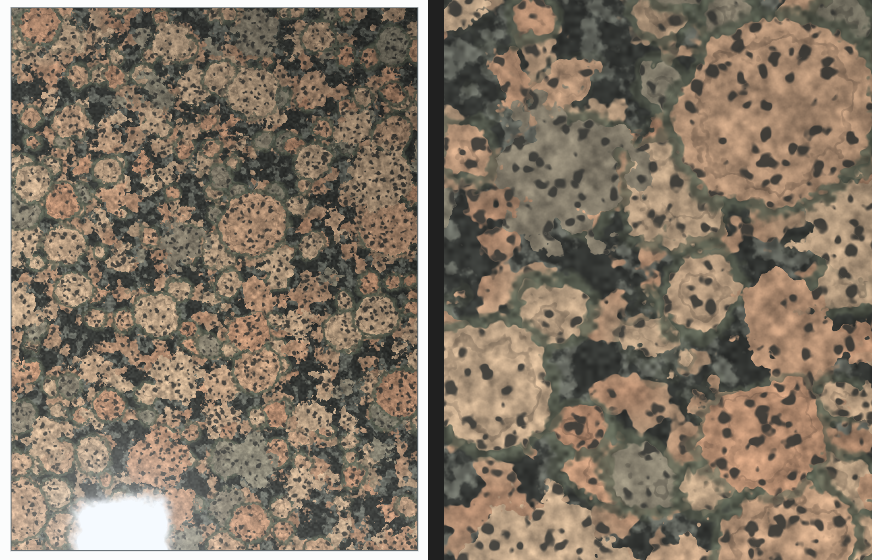
Left: the whole. Right: its middle third, enlarged.
Reproduce this texture procedurally as a Shadertoy shader.

```glsl
const vec3 MATRIX = vec3(0.150, 0.158, 0.145);
const vec3 FLECK = vec3(0.40, 0.41, 0.37);
const vec3 TAN = vec3(0.71, 0.60, 0.48);
const vec3 PINK = vec3(0.69, 0.51, 0.39);
const vec3 SAGE = vec3(0.44, 0.44, 0.38);
const vec3 RIM = vec3(0.30, 0.32, 0.26);
const vec3 SPECK = vec3(0.17, 0.17, 0.155);
const vec3 PAPER = vec3(0.985, 0.99, 0.99);
const vec3 OUTLINE = vec3(0.36, 0.40, 0.42);
const vec3 LIGHT = vec3(0.96, 0.98, 1.0);
const vec2 SLAB_MIN = vec2(0.025, 0.016);
const vec2 SLAB_MAX = vec2(0.977, 0.987);
const vec2 GLARE_POS = vec2(0.219, 0.045);
const vec2 GLARE_SIZE = vec2(0.055, 0.035);
const float LARGE_CELL = 0.125;
const float MEDIUM_CELL = 0.074;
const float SMALL_CELL = 0.040;
const float SPECK_CELL = 0.0088;

float hash(vec2 p) {
    return fract(sin(dot(p, vec2(127.1, 311.7))) * 43758.5453);
}

vec2 hash2(vec2 p) {
    return vec2(hash(p), hash(p + 57.3));
}

float noise(vec2 p) {
    vec2 i = floor(p), f = fract(p);
    f = f * f * (3.0 - 2.0 * f);
    return mix(mix(hash(i), hash(i + vec2(1, 0)), f.x),
               mix(hash(i + vec2(0, 1)), hash(i + vec2(1, 1)), f.x), f.y);
}

float fbm(vec2 p) {
    float sum = 0.0, amp = 0.5;
    for (int i = 0; i < 4; i++) {
        sum += amp * noise(p);
        p = mat2(1.6, 1.2, -1.2, 1.6) * p + 7.7;
        amp *= 0.5;
    }
    return sum / 0.9375;
}

// One layer of feldspar orbs: round ones wear a green rim, ragged ones none.
void addOrbs(inout vec3 col, inout float feldspar, vec2 p, float cell,
             float chance, float seed, float edge, float grain, float soft) {
    vec2 home = floor(p / cell);
    for (int y = -1; y <= 1; y++)
    for (int x = -1; x <= 1; x++) {
        vec2 id = home + vec2(x, y);
        vec2 key = id + seed;
        if (hash(key) > chance) continue;
        vec2 shape = hash2(key + 11.0), kind = hash2(key + 23.0);
        vec2 q = p - (id + 0.5 + 0.6 * (hash2(key + 5.0) - 0.5)) * cell;
        float angle = 6.2832 * shape.y;
        q *= mat2(cos(angle), -sin(angle), sin(angle), cos(angle));
        q.x *= 0.88 + 0.28 * kind.x;
        float radius = cell * mix(0.25, 0.47, shape.x);
        float ragged = smoothstep(0.35, 0.75, kind.y);
        float d = length(q) - radius + edge * mix(0.012, 0.055, ragged) + grain * 0.005;

        // Body colour with faint concentric growth rings
        vec3 body = mix(TAN, PINK, smoothstep(0.3, 1.0, hash(key + 31.0)));
        body = mix(body, SAGE, 0.8 * step(0.83, hash(key + 41.0)));
        float ring = smoothstep(0.5, 1.0, sin(d * 420.0 + 6.0 * edge));
        body *= 1.0 - 0.20 * ring * (1.0 - ragged) * smoothstep(-0.030, -0.006, d);

        float rim = smoothstep(0.009, 0.004, d) * (1.0 - ragged);
        float inside = smoothstep(soft, -soft, d);
        col = mix(col, RIM * (1.0 + 0.7 * grain), 0.85 * rim);
        col = mix(col, body, inside);
        feldspar = mix(feldspar * (1.0 - rim), 1.0, inside);
    }
}

// Scattered angular dark grains, crowded in some places
float specks(vec2 p, float cell, float grain, float soft) {
    vec2 home = floor(p / cell);
    float cover = 0.0;
    for (int y = -1; y <= 1; y++)
    for (int x = -1; x <= 1; x++) {
        vec2 id = home + vec2(x, y);
        if (hash(id + 3.0) > 0.25 + 0.45 * noise(id * 0.25)) continue;
        vec2 q = p - (id + hash2(id + 71.0)) * cell;
        float lean = 6.2832 * hash(id + 19.0);
        q *= mat2(cos(lean), -sin(lean), sin(lean), cos(lean));
        q.x *= 0.75;
        float size = cell * mix(0.12, 0.43, pow(hash(id + 37.0), 1.6));
        float d = length(q) - size + grain * 0.0035;
        cover = max(cover, smoothstep(soft, -soft, d));
    }
    return cover;
}

vec3 granite(vec2 p, float soft) {
    float edge = fbm(p * 75.0) - 0.5;
    float grain = noise(p * 290.0) - 0.5;
    vec2 bent = p + 0.006 * (vec2(noise(p * 38.0), noise(p * 38.0 + 40.0)) - 0.5);

    // Dark matrix with grey-green flecks and crumbs of feldspar
    vec3 col = MATRIX * (1.0 + 0.7 * grain);
    float fleck = smoothstep(0.50, 0.66, fbm(p * 85.0 + 90.0));
    col = mix(col, FLECK * (1.0 + 0.6 * grain), 0.8 * fleck);
    float feldspar = smoothstep(0.53, 0.58, fbm(p * 42.0 + 20.0) + 0.08 * grain);
    col = mix(col, mix(TAN, PINK, noise(p * 30.0)) * 0.9, feldspar);

    addOrbs(col, feldspar, bent, SMALL_CELL, 0.50, 13.0, edge, grain, soft);
    addOrbs(col, feldspar, bent, MEDIUM_CELL, 0.48, 131.0, edge, grain, soft);
    addOrbs(col, feldspar, bent, LARGE_CELL, 0.50, 257.0, edge, grain, soft);

    // Mottling and dark grains in the feldspar
    float mottle = fbm(p * 130.0 + 5.0) - 0.5;
    col *= 1.0 + feldspar * (0.75 * mottle + 0.20 * grain);
    return mix(col, SPECK, 0.9 * feldspar * specks(p, SPECK_CELL, grain, soft));
}

void mainImage(out vec4 fragColor, in vec2 fragCoord) {
    vec2 p = fragCoord / iResolution.y;
    vec2 uv = fragCoord / iResolution.xy;
    float soft = max(0.8 / iResolution.y, 0.0010);
    vec3 col = granite(p, soft);

    // Room light: dim at the upper right, hazy toward the lower left
    col *= 1.04 - 0.32 * smoothstep(0.35, 1.1, uv.x * 0.5 + uv.y * 0.6);
    vec2 away = p - GLARE_POS;
    float haze = 0.04 + 0.05 * (1.0 - uv.x) + 0.08 * smoothstep(0.4, 0.0, uv.y);
    haze += 0.30 * exp(-dot(away, away) / 0.022);
    vec2 box = max(abs(away) - GLARE_SIZE, 0.0);
    float lamp = smoothstep(0.05, 0.0, length(box) + 0.024 * (fbm(p * 55.0) - 0.5));
    col = mix(col, LIGHT, clamp(haze + lamp, 0.0, 1.0));

    // Paper margin and thin outline
    vec2 inset = min(uv - SLAB_MIN, SLAB_MAX - uv) * vec2(iResolution.x / iResolution.y, 1.0);
    float border = min(inset.x, inset.y);
    col = mix(OUTLINE, col, smoothstep(0.0008, 0.0022, border));
    col = mix(PAPER, col, smoothstep(-soft, soft, border));
    fragColor = vec4(clamp(col, 0.0, 1.0), 1.0);
}
```
